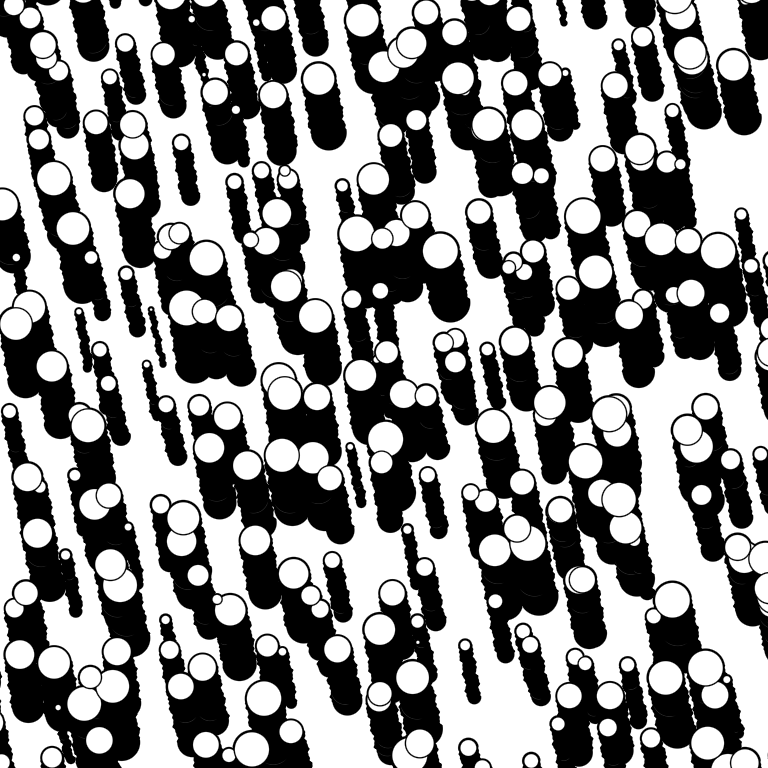
A WebGL 1 fragment shader for this pattern:

```glsl
precision highp float;
// White discs with thin black rims, each dragging a solid black trail downward.
// A jittered grid scatters the discs; all trails merge into one ink layer, and
// the discs are then composited over it in a fixed cell order.

uniform vec2 u_resolution;

const float CELL = 0.108;            // grid spacing, larger than any trail
const int DISCS_PER_CELL = 3;
const float RADIUS_MIN = 0.0025;
const float RADIUS_MAX = 0.0245;
const float RADIUS_POWER = 0.65;     // below 1 favours large discs
const float RIM = 0.0017;            // outline inside each disc
const float TRAIL_SPREAD = 0.0011;   // trail is wider than its disc
const float TRAIL_LENGTH = 0.072;
const float LENGTH_VARIATION = 0.06;
const float DRIFT = 0.19;            // sideways slope of the trails
const float BEND = 0.005;
const float WOBBLE = 0.0011;
const float SCALLOP = 0.0004;
const float GLINT = 0.22;            // brightness of arcs within the ink
const float EDGE_PIXELS = 1.15;
const float TAU = 6.2831853;
const vec3 INK = vec3(0.0);
const vec3 PAPER = vec3(1.0);

vec3 hash3(vec3 p) {
  p = fract(p * vec3(0.1031, 0.1030, 0.0973));
  p += dot(p, p.yxz + 33.33);
  return fract((p.xxy + p.yxx) * p.zyx);
}

// Antialiased coverage of a signed distance
float cover(float d) {
  return clamp(0.5 - d * u_resolution.y / EDGE_PIXELS, 0.0, 1.0);
}

// Sideways sway at position t (0 to 1) along a trail
float sway(float t, vec3 seed) {
  float waves = sin(t * 19.0 + seed.x * TAU) + 0.6 * sin(t * 43.0 + seed.y * TAU);
  return smoothstep(0.0, 0.2, t) * WOBBLE * waves + BEND * (seed.z - 0.5) * t * t;
}

// Offset from the nearest point of the trail's spine
vec2 spineOffset(vec2 q, float len, vec3 seed, out float t) {
  vec2 along = normalize(vec2(DRIFT, -1.0));
  vec2 local = vec2(dot(q, vec2(-along.y, along.x)), dot(q, along));
  t = clamp(local.y / len, 0.0, 1.0);
  return local - vec2(sway(t, seed), t * len);
}

// Faint broken arc left by an earlier disc in the trail
float glintArc(vec2 q, float radius, float len, vec3 seed) {
  vec2 center = normalize(vec2(DRIFT, -1.0)) * len * mix(0.3, 0.9, seed.y);
  vec2 v = q - center;
  float line = cover(abs(length(v) - radius * 0.96) - 0.0002);
  float facing = dot(v / max(length(v), 0.0001), vec2(seed.x - 0.5, -0.8));
  return line * smoothstep(0.6, 0.8, facing) * step(0.45, seed.z);
}

void main() {
  vec2 p = gl_FragCoord.xy / u_resolution.y;
  vec2 home = floor(p / CELL);
  float trailDistance = 1.0;
  float glint = 0.0;
  vec2 heads = vec2(0.0);            // premultiplied white, opacity

  for (int y = -1; y <= 1; y++) {
    for (int x = -1; x <= 1; x++) {
      vec2 cell = home + vec2(float(x), float(y));
      for (int i = 0; i < DISCS_PER_CELL; i++) {
        vec3 key = vec3(cell + 37.0, float(i) * 17.0 + 5.0);
        vec3 place = hash3(key);
        vec3 seed = hash3(key + vec3(91.0, 47.0, 133.0));
        vec2 q = p - (cell + place.xy) * CELL;
        float radius = mix(RADIUS_MIN, RADIUS_MAX, pow(place.z, RADIUS_POWER));
        float len = TRAIL_LENGTH * (1.0 + LENGTH_VARIATION * (seed.x * 2.0 - 1.0));

        // Trail with softly scalloped sides
        float t;
        vec2 offset = spineOffset(q, len, seed, t);
        float bumps = SCALLOP * sin(t * 75.0 + seed.y * TAU);
        float d = length(offset) - radius - TRAIL_SPREAD - bumps;
        trailDistance = min(trailDistance, d);
        glint = max(glint, glintArc(q, radius, len, seed) * cover(d + 0.002));

        // Rimmed disc over earlier discs
        float discDistance = length(q) - radius;
        float disc = cover(discDistance);
        float face = cover(discDistance + RIM);
        heads = heads * (1.0 - disc) + vec2(face, disc);
      }
    }
  }

  float ground = max(1.0 - cover(trailDistance), glint * GLINT);
  float light = ground * (1.0 - heads.y) + heads.x;
  gl_FragColor = vec4(mix(INK, PAPER, light), 1.0);
}
```
